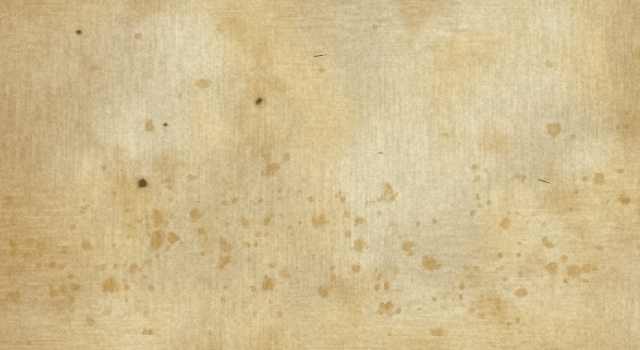
This texture is drawn by a Shadertoy shader. Its source:

```glsl
// Aged parchment with mottled tone, woven grain, foxing blots and a few dark flecks.
#define PALE    vec3(0.865, 0.815, 0.672)
#define YELLOW  vec3(0.852, 0.768, 0.568)
#define GREYED  vec3(0.775, 0.705, 0.555)
#define TAN     vec3(0.715, 0.585, 0.385)
#define OCHRE   vec3(0.690, 0.525, 0.255)
#define UMBER   vec3(0.300, 0.200, 0.110)
#define GRAIN   0.105
#define WEAVE   0.060
#define FOXING  0.62
#define FLECKS  7

float hash(vec2 p) {
    vec3 q = fract(vec3(p.xyx) * 0.1031);
    q += dot(q, q.yzx + 33.33);
    return fract((q.x + q.y) * q.z);
}

vec2 hash2(vec2 p) {
    return vec2(hash(p), hash(p + 57.3));
}

float noise(vec2 p) {
    vec2 cell = floor(p), f = fract(p);
    f = f * f * (3.0 - 2.0 * f);
    float low  = mix(hash(cell), hash(cell + vec2(1, 0)), f.x);
    float high = mix(hash(cell + vec2(0, 1)), hash(cell + vec2(1, 1)), f.x);
    return mix(low, high, f.y);
}

float fbm(vec2 p) {
    float sum = 0.0, amp = 0.5;
    for (int i = 0; i < 5; i++) {
        sum += amp * noise(p);
        p = mat2(1.6, 1.2, -1.2, 1.6) * p + 17.0;
        amp *= 0.5;
    }
    return sum / 0.97;
}

// Ragged blots, one per occupied cell; density is the chance of a blot.
float blots(vec2 p, float scale, float density, float seed) {
    vec2 q = p * scale;
    float ragged = (fbm(p * 38.0 + seed) - 0.5) * 0.85;
    float cover = 0.0;
    for (int y = -1; y <= 1; y++)
    for (int x = -1; x <= 1; x++) {
        vec2 cell = floor(q) + vec2(x, y);
        vec2 rnd = hash2(cell + seed);
        float present = step(hash(cell + seed + 9.7), density);
        float radius = mix(0.16, 0.46, rnd.x * rnd.y);
        float d = length(q - cell - 0.2 - 0.6 * rnd) + ragged;
        float blot = 1.0 - smoothstep(radius * 0.2, radius * 1.25, d);
        cover = max(cover, present * blot * mix(0.5, 1.0, rnd.y));
    }
    return cover;
}

float segment(vec2 p, vec2 halfSpan) {
    float t = clamp(dot(p, halfSpan) / dot(halfSpan, halfSpan), -1.0, 1.0);
    return length(p - halfSpan * t);
}

void mainImage(out vec4 fragColor, in vec2 fragCoord) {
    vec2 p = fragCoord / iResolution.y;
    float aspect = iResolution.x / iResolution.y;
    float pixel = 1.0 / iResolution.y;

    // Broad mottling
    float mottle = fbm(p * 2.6 + 3.0);
    vec3 color = mix(PALE, YELLOW, smoothstep(0.36, 0.66, mottle));
    color = mix(color, GREYED, 0.65 * smoothstep(0.46, 0.72, fbm(p * 3.1 + 21.0)));
    color = mix(color, OCHRE, 0.32 * smoothstep(0.57, 0.78, fbm(p * 5.0 + 41.0)));

    // Toned margins, strongest on the left
    float wobble = (fbm(p * 4.0 + 63.0) - 0.5) * 0.25;
    float left = 1.0 - smoothstep(-0.05, 0.46, p.x + wobble);
    float right = 1.0 - smoothstep(-0.05, 0.22, aspect - p.x + wobble);
    float ends = 1.0 - smoothstep(-0.04, 0.09, min(p.y, 1.0 - p.y) + wobble * 0.4);
    color = mix(color, TAN, clamp(0.68 * left + 0.25 * right + 0.16 * ends, 0.0, 0.8));

    // Foxing gathers in the lower half
    float band = smoothstep(0.02, 0.16, p.y) * (1.0 - smoothstep(0.36, 0.58, p.y));
    float cluster = smoothstep(0.42, 0.66, fbm(p * 3.4 + 85.0));
    float density = 0.03 + band * (0.08 + 0.55 * cluster);
    float fox = max(blots(p, 15.0, density, 11.0), 0.85 * blots(p, 32.0, density * 0.7, 29.0));
    color = mix(color, OCHRE, FOXING * fox);

    // Paper grain and crossed threads
    float grain = 0.6 * noise(p * 210.0) + 0.4 * noise(p * 95.0 + 7.0) - 0.5;
    float across = noise(p * vec2(22.0, 190.0)) - 0.5;
    float upright = noise(p * vec2(190.0, 16.0) + 31.0) - 0.5;
    float patches = smoothstep(0.35, 0.65, fbm(p * 3.0 + 107.0));
    float threads = mix(across, upright, patches);
    color += (GRAIN * grain + WEAVE * threads) * vec3(0.92, 1.0, 1.08);
    float pits = smoothstep(0.80, 0.97, noise(p * 120.0 + 51.0));
    color = mix(color, TAN, 0.28 * pits * smoothstep(0.4, 0.65, fbm(p * 6.0 + 71.0)));

    // Alternating round stains and thin slanted fibres
    for (int i = 0; i < FLECKS; i++) {
        vec2 id = vec2(float(i) * 7.0 + 2.0, 13.0);
        vec2 rnd = hash2(id), size = hash2(id + 91.0);
        bool isRound = i % 2 == 0;
        vec2 center = isRound ? vec2(mix(0.08, 0.42, rnd.x) * aspect, mix(0.45, 0.97, rnd.y))
                              : vec2(mix(0.35, 0.92, rnd.x) * aspect, mix(0.35, 0.85, rnd.y));
        float angle = mix(-0.5, 1.1, size.y);
        float span = isRound ? 0.001 : mix(0.004, 0.019, size.x);
        float radius = isRound ? mix(0.004, 0.014, size.x) : 0.0016;
        float d = segment(p - center, span * vec2(cos(angle), sin(angle)));
        d += (noise(p * 120.0) - 0.5) * radius * 0.7;
        float halo = isRound ? 1.0 - smoothstep(0.0, radius * 2.4, d) : 0.0;
        float core = 1.0 - smoothstep(radius * 0.4 - pixel * 0.5, radius + pixel * 0.5, d);
        color = mix(color, OCHRE * 0.8, 0.55 * halo);
        color = mix(color, UMBER, 0.72 * core);
    }

    fragColor = vec4(clamp(color, 0.0, 1.0), 1.0);
}
```
